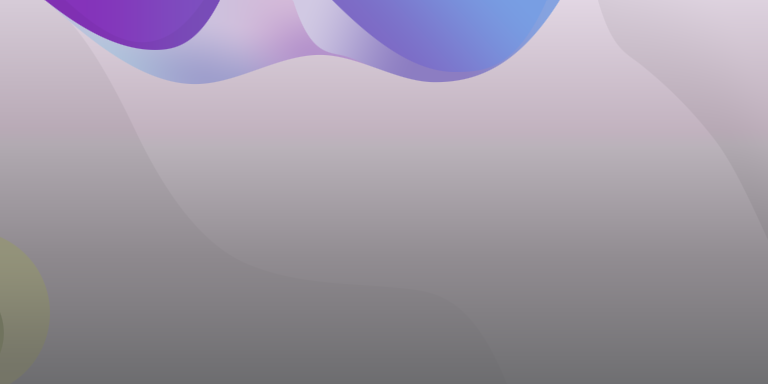
A Shadertoy shader for this background:

```glsl
// Cubic height between two knots, each given as (x, height, slope)
float curve(float x, vec3 a, vec3 b) {
    float w = b.x - a.x;
    float t = clamp((x - a.x) / w, 0.0, 1.0);
    float s = 1.0 - t;
    return a.y * s * s * (1.0 + 2.0 * t) + b.y * t * t * (3.0 - 2.0 * t)
         + w * t * s * (a.z * s - b.z * t);
}

float curve(float x, vec3 a, vec3 b, vec3 c) {
    return x < b.x ? curve(x, a, b) : curve(x, b, c);
}

float curve(float x, vec3 a, vec3 b, vec3 c, vec3 d, vec3 e) {
    return x < c.x ? curve(x, a, b, c) : curve(x, c, d, e);
}

// Antialiased coverage where d is positive
float fill(float d) {
    return clamp(0.5 + d / max(fwidth(d), 1e-5), 0.0, 1.0);
}

float disc(vec2 p, vec2 center, float radius) {
    return fill(radius - length(p - center));
}

vec3 backdrop(float y) {
    vec3 c = mix(vec3(0.44, 0.44, 0.45), vec3(0.57, 0.55, 0.57), smoothstep(-0.1, 0.43, y));
    c = mix(vec3(0.435, 0.435, 0.445), vec3(0.57, 0.55, 0.57), clamp(y / 0.33, 0.0, 1.0));
    c = mix(c, vec3(0.73, 0.70, 0.73), clamp((y - 0.33) / 0.29, 0.0, 1.0));
    c = mix(c, vec3(0.76, 0.70, 0.75), smoothstep(0.61, 0.67, y));
    return mix(c, vec3(0.885, 0.84, 0.89), clamp((y - 0.66) / 0.34, 0.0, 1.0));
}

vec3 waveColor(vec2 p) {
    vec3 c = mix(vec3(0.69, 0.77, 0.86), vec3(0.62, 0.62, 0.80), smoothstep(0.25, 0.55, p.x));
    vec3 upper = mix(vec3(0.80, 0.76, 0.87), vec3(0.83, 0.73, 0.85), smoothstep(0.5, 0.75, p.x));
    c = mix(c, upper, smoothstep(0.79, 0.97, p.y + 0.2 * (p.x - 0.5)));
    float violet = smoothstep(0.6, 0.82, p.x) * smoothstep(1.02, 0.86, p.y);
    return mix(c, vec3(0.69, 0.55, 0.79), 0.85 * violet);
}

vec3 paleColor(vec2 p) {
    vec3 c = mix(vec3(0.82, 0.79, 0.89), vec3(0.55, 0.49, 0.76),
                 smoothstep(0.75, 1.12, p.x + 0.4 * (0.9 - p.y)));
    return mix(c, vec3(0.52, 0.64, 0.88), smoothstep(1.2, 1.44, p.x));
}

vec3 purpleColor(vec2 p) {
    vec3 c = mix(vec3(0.50, 0.19, 0.70), vec3(0.47, 0.30, 0.72), smoothstep(0.2, 0.56, p.x));
    float inner = fill(p.y - curve(p.x, vec3(0.17, 1.0, -0.9), vec3(0.37, 0.89, 0.0), vec3(0.53, 1.0, 1.5)));
    return c + inner * vec3(0.02, 0.01, 0.03);
}

vec3 blueColor(vec2 p) {
    float across = smoothstep(0.9, 1.45, p.x + 0.9 * (p.y - 0.92));
    return mix(vec3(0.49, 0.41, 0.77), vec3(0.47, 0.62, 0.89), across);
}

void mainImage(out vec4 fragColor, in vec2 fragCoord) {
    vec2 p = fragCoord / iResolution.y;
    p.x *= 2.0 * iResolution.y / iResolution.x;
    vec3 color = backdrop(p.y);

    // Broad grey shadows
    float hill = curve(p.x, vec3(0.117, 1.0, -0.6), vec3(0.352, 0.661, -2.1),
                       vec3(0.65, 0.31, -0.4), vec3(1.04, 0.25, -0.1), vec3(1.32, 0.0, -2.5));
    color *= 1.0 - fill(hill - p.y) * mix(0.02, 0.05, smoothstep(0.2, 0.65, p.y));
    float slope = p.x < 1.667
        ? curve(p.x, vec3(1.557, 1.0, -3.5), vec3(1.667, 0.833, -0.8))
        : curve(p.x, vec3(1.667, 0.833, -0.8), vec3(1.862, 0.635, -1.3), vec3(2.0, 0.375, -2.2));
    color *= 1.0 - fill(p.y - slope) * mix(0.055, 0.02, smoothstep(0.0, 0.4, p.y - slope));

    // Olive discs
    vec3 olive = mix(vec3(0.46, 0.46, 0.40), vec3(0.58, 0.58, 0.47), smoothstep(0.0, 0.38, p.y));
    color = mix(color, olive, 0.9 * disc(p, vec2(-0.086, 0.185), 0.216));
    color = mix(color, vec3(0.44, 0.45, 0.37), disc(p, vec2(-0.138, 0.133), 0.148));

    // Translucent wave with a paler overlap
    float wave = fill(p.y - curve(p.x, vec3(0.117, 1.0, -0.9), vec3(0.508, 0.781, 0.0),
        vec3(0.833, 0.857, 0.0), vec3(1.133, 0.786, 0.0), vec3(1.458, 1.0, 1.6)));
    float overlap = fill(p.y - curve(p.x, vec3(0.763, 1.0, -3.2), vec3(0.885, 0.857, -0.2),
                                    vec3(1.133, 0.76, 0.0)));
    color = mix(color, mix(waveColor(p), paleColor(p), overlap), wave);

    // Solid drops along the top
    float purple = curve(p.x, vec3(0.117, 1.0, -0.8), vec3(0.404, 0.87, 0.0), vec3(0.573, 1.0, 2.0));
    float blue = curve(p.x, vec3(0.865, 1.0, -1.0), vec3(1.185, 0.8125, 0.0), vec3(1.424, 1.0, 2.25));
    color = mix(color, purpleColor(p), fill(p.y - purple));
    color = mix(color, blueColor(p), fill(p.y - blue));
    fragColor = vec4(color, 1.0);
}
```
